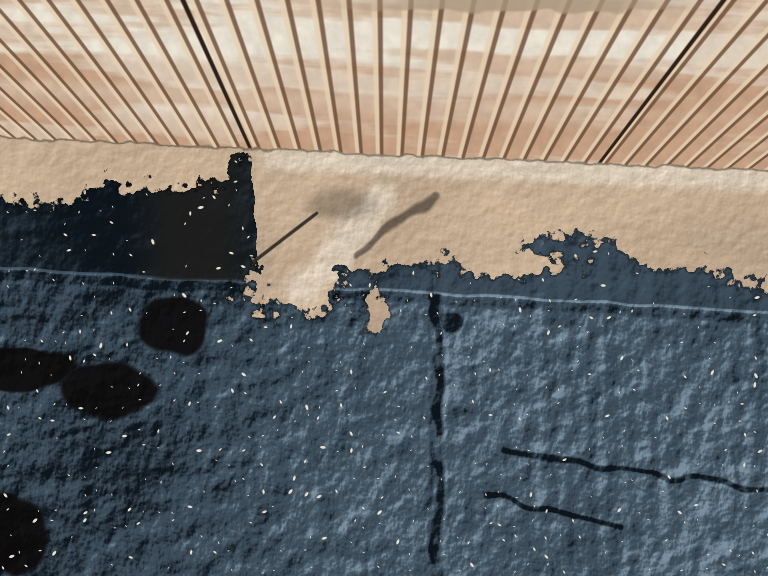
Write a Shadertoy shader that draws this texture.

```glsl
// A ribbed clay wall above a sandy strip and a rough tar-coated floor.
// Ribs fan out from one axis; the floor is a noise height field lit from
// the upper left, with stains, crumbs and cracks added as soft masks.
const vec2 WALL = vec2(0.762, -0.043), LEDGE = vec2(0.534, -0.057); // height, slope
const float FAN_X = 0.668, FAN_GROWTH = 1.98, RIB_STEP = 0.0354;
const float SEAM_LEFT = -0.234, SEAM_RIGHT = 0.373;
const float CRACK_X = 0.76, RELIEF = 2.5, CHIP_CELL = 0.026;
const vec2 TO_LIGHT = vec2(-0.0024, 0.0032);
const vec3 CREAM = vec3(0.9, 0.87, 0.81), CLAY = vec3(0.76, 0.62, 0.51);
const vec3 BROWN = vec3(0.4, 0.28, 0.2), SAND = vec3(0.74, 0.65, 0.55);
const vec3 TAR = vec3(0.05, 0.08, 0.105), SLATE = vec3(0.24, 0.3, 0.35);
const vec3 SHEEN = vec3(0.48, 0.56, 0.62), STAIN = vec3(0.045, 0.035, 0.035);

float hash(vec2 p) {
  vec3 q = fract(p.xyx * 0.1031);
  q += dot(q, q.yzx + 33.33);
  return fract((q.x + q.y) * q.z);
}
float noise(vec2 p) {
  vec2 i = floor(p), f = fract(p);
  f *= f * (3.0 - 2.0 * f);
  return mix(mix(hash(i), hash(i + vec2(1, 0)), f.x),
             mix(hash(i + vec2(0, 1)), hash(i + 1.0), f.x), f.y);
}
float fbm(vec2 p) {
  float sum = 0.0, amp = 0.5;
  for (int i = 0; i < 5; i++, amp *= 0.5) {
    sum += amp * noise(p);
    p = mat2(1.6, 1.2, -1.2, 1.6) * p + 7.3;
  }
  return sum;
}
vec2 warp(vec2 p) {
  return p + 0.018 * (vec2(noise(p * 24.0), noise(p * 24.0 + 9.0)) - 0.5);
}
// Positive inside, zero on the rim
float blob(vec2 p, float x, float y, float rx, float ry) {
  return 1.0 - length((p - vec2(x, y)) / vec2(rx, ry));
}
float stroke(float d, float w) { return 1.0 - smoothstep(0.3 * w, w, abs(d)); }
float line(vec2 p, float ax, float ay, float bx, float by, float w) {
  vec2 a = vec2(ax, ay), b = vec2(bx, by) - a;
  p -= a;
  return stroke(length(p - b * clamp(dot(p, b) / dot(b, b), 0.0, 1.0)), w);
}
vec3 wallColor(vec2 p, float h, float aa) {
  float u = (p.x - FAN_X) / (1.0 + FAN_GROWTH * h);
  float clay = 0.65 * smoothstep(0.43, 0.62, fbm(vec2(p.x * 3.0, h * 24.0)));
  clay += 0.55 * stroke(h, 0.09) + 0.4 * stroke(h - 0.125, 0.035) + 0.25 * step(SEAM_RIGHT, u);
  vec3 col = mix(CREAM, CLAY, min(clay, 1.0)) * (0.93 + 0.14 * fbm(p * 60.0));
  // Pale crest and shaded flank of each rib, then joints and mortar bed
  float rib = fract((u + 0.01) / RIB_STEP + 0.5) - 0.5;
  col = mix(col, CREAM * vec3(1, 0.94, 0.86), 0.8 * stroke(rib + 0.05, 0.16));
  col = mix(col, BROWN, 0.8 * stroke(rib - 0.13, 0.13));
  col = mix(col, BROWN * 0.45, stroke(min(abs(u - SEAM_LEFT), abs(u - SEAM_RIGHT)), 0.003 + aa));
  float bed = smoothstep(0.978, 0.985, p.y + 0.012 * noise(p * 40.0) - 0.006);
  return mix(col, SAND * 0.9, 0.8 * bed * stroke(p.x - 0.9, 0.38));
}
float tarHeight(vec2 p) {
  float x = p.x + 0.012 * noise(p * 14.0) - 0.006;
  float ridges = sin(6.2832 * x / 0.036) * smoothstep(0.7, 1.0, p.x);
  return fbm(p * vec2(36, 30)) + 0.07 * ridges - 0.22 * stroke(x - CRACK_X, 0.018);
}
vec3 tarColor(vec2 p, float ledge) {
  vec2 q = warp(p);
  float above = smoothstep(-0.004, 0.002, ledge);
  float lit = tarHeight(p) - tarHeight(p + TO_LIGHT);
  float tone = mix(0.3, 0.6, smoothstep(0.1, 0.95, p.x + 0.35 * (0.45 - p.y)));
  tone += lit * RELIEF * (1.0 - 0.55 * above) - 0.16 * above + 0.35 * fbm(p * 5.0) - 0.17;
  // Ledge lip with its shadow, then cracks
  tone += 0.35 * stroke(ledge, 0.004) - 0.22 * stroke(ledge + 0.012, 0.012);
  float crack = stroke(q.x - CRACK_X, 0.012) * (1.0 - above) * smoothstep(0.1, 0.5, noise(p * 18.0));
  crack = max(crack, line(q, 0.87, 0.21, 1.34, 0.15, 0.008));
  crack = max(crack, line(q, 0.85, 0.14, 1.08, 0.08, 0.007));
  crack = max(crack, smoothstep(0.0, 0.3, blob(q, 0.787, 0.445, 0.024, 0.022)));
  tone += 0.12 * line(q, 0.0, 0.2, 0.27, 0.315, 0.006) - 0.5 * crack;
  vec3 col = mix(TAR, SLATE, smoothstep(0.05, 0.52, tone));
  col = mix(col, SHEEN, smoothstep(0.5, 0.98, tone));
  // Dried film beside the sand, then wet stains
  col = mix(col, vec3(0.12, 0.12, 0.11), 0.85 * above * stroke(p.x - 0.34, 0.13));
  float stain = max(blob(q, 0.04, 0.36, 0.11, 0.038), blob(q, 0.19, 0.32, 0.085, 0.05));
  stain = max(stain, max(blob(q, 0.3, 0.435, 0.06, 0.055), blob(q, 0.02, 0.07, 0.075, 0.075)));
  return mix(col, STAIN, 0.88 * smoothstep(-0.03, 0.15, stain));
}
// Main strip plus crumbs spilling over the ledge
float sandCover(vec2 p) {
  float rough = fbm(p * 22.0) - 0.48, grit = fbm(p * 75.0) - 0.48;
  float right = 0.535 + 0.05 * stroke(p.x - 1.0, 0.14) - 0.025 * smoothstep(1.2, 1.33, p.x);
  float left = 0.655 + 0.03 * smoothstep(0.1, 0.2, p.x) + 0.035 * smoothstep(0.385, 0.41, p.x);
  float edge = mix(left, right, smoothstep(0.435, 0.452, p.x + 0.02 * rough));
  float crumbs = max(blob(p, 0.515, 0.505, 0.1, 0.045), blob(p, 0.905, 0.542, 0.08, 0.022));
  crumbs = max(crumbs, blob(p, 0.65, 0.46, 0.022, 0.034));
  return max(p.y - edge, 0.04 * crumbs) + 0.06 * (rough + grit);
}
vec3 sandColor(vec2 p, float base) {
  vec2 q = warp(p);
  float crumbly = stroke(base + 0.018, 0.028) * smoothstep(0.42, 0.5, p.x);
  crumbly = max(crumbly, line(q, 0.665, 0.65, 0.53, 0.5, 0.045));
  float lit = fbm(p * 70.0) - fbm((p + TO_LIGHT) * 70.0);
  vec3 col = SAND * (0.92 + 0.2 * fbm(p * 9.0)) + lit * mix(0.25, 0.8, crumbly);
  // Trowel sweep, scored line and groove
  float shade = 0.22 * smoothstep(0.0, 0.6, blob(p, 0.59, 0.645, 0.08, 0.038));
  shade = max(shade, 0.7 * line(p, 0.42, 0.53, 0.55, 0.63, 0.0045));
  shade = max(shade, 0.45 * line(q, 0.76, 0.66, 0.62, 0.56, 0.009));
  return mix(col, CREAM, crumbly * 0.55) * (1.0 - shade);
}
// Scattered pale chips, at most one per cell
float chips(vec2 p, float aa) {
  vec2 cell = floor(p / CHIP_CELL);
  vec2 d = p - CHIP_CELL * (cell + 0.2 + 0.6 * vec2(hash(cell), hash(cell + 31.0)));
  float turn = 6.2832 * hash(cell + 57.0), c = cos(turn), s = sin(turn);
  float size = mix(0.0015, 0.005, pow(hash(cell + 83.0), 3.0));
  float dist = length(mat2(c, s, -s, c) * d * vec2(1, 2)) - size;
  return step(0.6, hash(cell + 11.0)) * (1.0 - smoothstep(-aa, aa, dist));
}
void mainImage(out vec4 fragColor, in vec2 fragCoord) {
  vec2 p = fragCoord / iResolution.y;
  float aa = 1.0 / iResolution.y, base = p.y - WALL.x - WALL.y * p.x;
  float ledge = p.y - LEDGE.x - LEDGE.y * p.x + 0.006 * noise(p * 20.0) - 0.003;
  float cover = sandCover(p), foot = base + 0.012 * fbm(p * 45.0) - 0.006;
  vec3 col = mix(tarColor(p, ledge), CREAM, chips(p, aa));
  col *= 1.0 - 0.4 * smoothstep(-0.012, 0.0, cover);
  col = mix(col, sandColor(p, base), smoothstep(-aa, 0.003 + aa, cover));
  col *= 1.0 - 0.35 * stroke(foot, 0.005);
  col = mix(col, wallColor(p, max(base, 0.0), aa), smoothstep(-aa, aa, foot));
  fragColor = vec4(col, 1.0);
}
```
